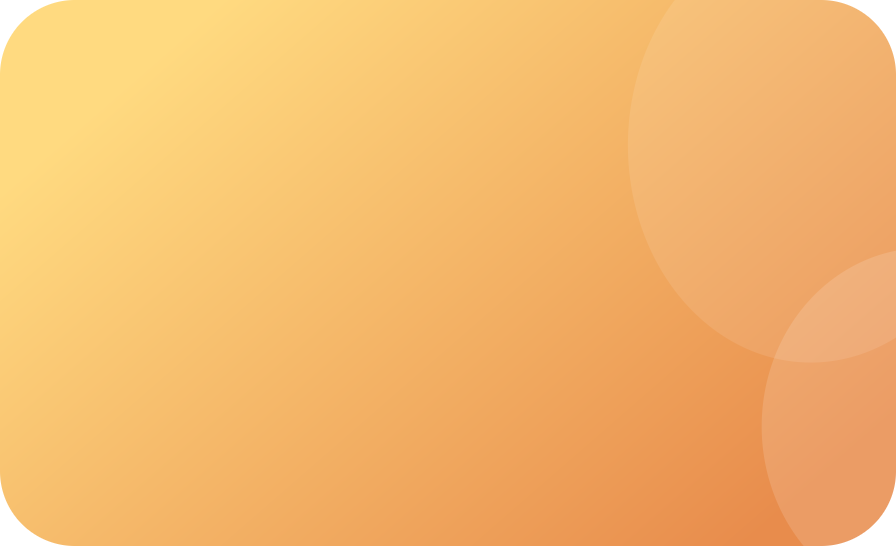
Write a Shadertoy shader that draws this background.

```glsl
#define CORNER_RADIUS 0.137
#define RAMP_AXIS vec2(1.0, -1.149)
#define RAMP_START -0.745
#define RAMP_END 1.363
#define LARGE_CENTER vec2(1.485, 0.734)
#define LARGE_RADII vec2(0.335, 0.398)
#define LARGE_OPACITY 0.10
#define SMALL_CENTER vec2(1.694, 0.219)
#define SMALL_RADII vec2(0.299, 0.327)
#define SMALL_OPACITY 0.14

const vec3 WHITE = vec3(1.0);
const vec3 PALE_GOLD = vec3(1.0, 0.855, 0.502);
const vec3 BURNT_ORANGE = vec3(0.910, 0.549, 0.298);

float roundedBoxDistance(vec2 p, vec2 halfSize, float radius) {
    vec2 q = abs(p) - halfSize + radius;
    return length(max(q, 0.0)) + min(max(q.x, q.y), 0.0) - radius;
}

// First-order distance to an ellipse, accurate near its edge
float ellipseDistance(vec2 p, vec2 radii) {
    float scaled = length(p / radii);
    float slope = length(p / (radii * radii));
    return scaled * (scaled - 1.0) / max(slope, 1e-4);
}

float coverage(float dist, float pixel) {
    return clamp(0.5 - dist / pixel, 0.0, 1.0);
}

void mainImage(out vec4 fragColor, in vec2 fragCoord) {
    // Canvas height is one unit
    float pixel = 1.0 / iResolution.y;
    vec2 p = fragCoord * pixel;
    vec2 halfSize = 0.5 * iResolution.xy * pixel;

    // Diagonal gradient
    float ramp = (dot(p, RAMP_AXIS) - RAMP_START) / (RAMP_END - RAMP_START);
    vec3 color = mix(PALE_GOLD, BURNT_ORANGE, clamp(ramp, 0.0, 1.0));

    // Translucent ovals
    float large = coverage(ellipseDistance(p - LARGE_CENTER, LARGE_RADII), pixel);
    float small = coverage(ellipseDistance(p - SMALL_CENTER, SMALL_RADII), pixel);
    color = mix(color, WHITE, LARGE_OPACITY * large);
    color = mix(color, WHITE, SMALL_OPACITY * small);

    // Rounded card on white
    float card = coverage(roundedBoxDistance(p - halfSize, halfSize, CORNER_RADIUS), pixel);
    fragColor = vec4(mix(WHITE, color, card), 1.0);
}
```
